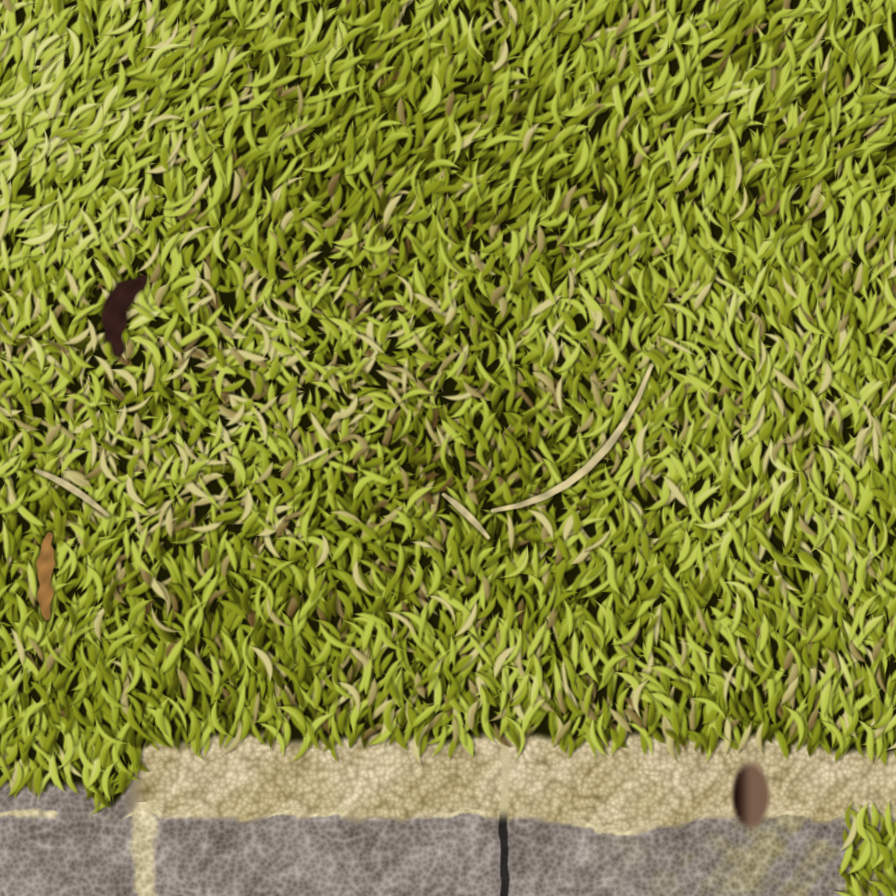
This texture is drawn by a three.js fragment shader. Its source:

```glsl
// Sunlit mossy lawn with dry strands and fallen leaves above a weathered stone kerb.
#define LAYERS 10
#define BLADE_CELLS 32.0
#define BLADE_LENGTH 0.60
#define BLADE_WIDTH 0.115
#define SOFTNESS 0.07
#define SHADOW 0.27
#define SOIL vec3(0.11, 0.11, 0.02)
#define DEEP vec3(0.33, 0.34, 0.05)
#define MID vec3(0.54, 0.58, 0.12)
#define LIGHT vec3(0.74, 0.79, 0.31)
#define STRAW vec3(0.85, 0.79, 0.59)
#define STONE vec3(0.56, 0.52, 0.49)

varying vec2 vUv;

vec2 hash2(vec2 p) {
  vec3 q = fract(p.xyx * vec3(0.1031, 0.1030, 0.0973));
  q += dot(q, q.yzx + 33.33);
  return fract((q.xx + q.yz) * q.zy);
}
vec2 neighbour(int i) {
  return vec2(mod(float(i), 3.0), floor(float(i) / 3.0)) - 1.0;
}
// Distance to the nearest scattered point
float cellular(vec2 p) {
  float nearest = 2.0;
  for (int i = 0; i < 9; i++) {
    vec2 cell = floor(p) + neighbour(i);
    nearest = min(nearest, length(cell + hash2(cell + 50.0) - p));
  }
  return nearest;
}
float waves(vec2 p) {
  return (sin(p.x + 1.7 * sin(p.y * 0.8)) + sin(p.y * 1.3 + 1.4 * sin(p.x * 0.9))
    + 0.6 * sin(p.x * 2.3 - p.y * 1.9)) / 2.6;
}
float spot(vec2 p, vec2 center, vec2 radius) {
  vec2 q = (p - center) / radius;
  return exp(-dot(q, q));
}
float lawnEdge(float x) {
  return mix(0.122, 0.172, smoothstep(0.12, 0.17, x)) + 0.006 * waves(vec2(x * 45.0, 2.0))
    - 0.03 * spot(vec2(x), vec2(0.13), vec2(0.035)) - 0.015 * smoothstep(0.87, 0.95, x);
}
// Tapered curve with a soft shadow around it
void paintStrand(inout vec3 col, vec2 p, vec2 a, vec2 bend, vec2 b, float width, vec3 tint) {
  vec2 last = a;
  float body = 1.0;
  for (int i = 1; i <= 8; i++) {
    float t = float(i) / 8.0;
    vec2 next = mix(mix(a, bend, t), mix(bend, b, t), t);
    vec2 d = next - last;
    float h = clamp(dot(p - last, d) / dot(d, d), 0.0, 1.0);
    float w = width * (0.5 + 0.5 * sin(3.14 * (t + (h - 1.0) / 8.0)));
    body = min(body, length(p - last - d * h) - w);
    last = next;
  }
  col *= 1.0 - 0.4 * smoothstep(0.005, 0.0, body);
  col = mix(col, tint * (0.92 + 0.15 * waves(p * 160.0)), smoothstep(0.0015, -0.0015, body));
}
vec3 grassColor(float tone) {
  vec3 c = mix(mix(SOIL, DEEP, 0.75), MID, smoothstep(0.0, 0.42, tone));
  c = mix(c, LIGHT, smoothstep(0.42, 0.82, tone));
  return mix(c, vec3(0.87, 0.87, 0.57), smoothstep(0.85, 1.2, tone));
}
float dryness(vec2 p) {
  return 0.07 + 0.26 * spot(p, vec2(0.30, 0.55), vec2(0.36, 0.17))
    + 0.14 * spot(p, vec2(0.92, 0.52), vec2(0.12, 0.2)) + 0.2 * spot(p, vec2(0.65, 0.22), vec2(0.3, 0.06));
}
float sunlight(vec2 p) {
  return 0.24 * spot(p, vec2(0.03, 0.84), vec2(0.18, 0.2)) + 0.08 * spot(p, vec2(0.9, 0.5), vec2(0.2, 0.4))
    - 0.18 * spot(p, vec2(0.54, 0.49), vec2(0.13, 0.08)) - 0.15 * spot(p, vec2(0.22, 0.32), vec2(0.18, 0.1))
    - 0.1 * spot(p, vec2(0.5, 0.86), vec2(0.25, 0.14)) + 0.07 * waves(p * 11.0) + 0.12 * waves(p * 41.0);
}
void paintBlades(inout vec3 col, vec2 uv, float layer) {
  vec2 shift = layer * vec2(17.37, 9.71);
  vec2 p = uv * BLADE_CELLS + shift;
  for (int i = 0; i < 9; i++) {
    vec2 cell = floor(p) + neighbour(i);
    vec2 rnd = hash2(cell + layer * 7.0);
    vec2 kind = hash2(cell + 91.0 + layer * 3.0);
    vec2 root = (cell + rnd - shift) / BLADE_CELLS;
    if (root.y < lawnEdge(root.x) && (root.x < 0.945 || root.y > 0.085)) continue;
    // Upper blades lean right, the middle is tangled, the lower ones stand up
    float tangle = spot(root, vec2(0.35, 0.55), vec2(0.4, 0.2));
    float angle = 0.5 * smoothstep(0.6, 0.9, root.y) + 0.4 * waves(root * 13.0)
      + (kind.x - 0.5) * (1.5 + 1.3 * tangle);
    vec2 d = p - cell - rnd;
    vec2 q = vec2(d.x * cos(angle) - d.y * sin(angle), d.x * sin(angle) + d.y * cos(angle));
    q.x += (rnd.x - 0.5) * 1.4 * q.y * q.y;
    float along = q.y / (BLADE_LENGTH * (0.65 + 0.5 * kind.y) * (1.1 - 0.2 * tangle));
    float w = BLADE_WIDTH * (0.65 + 0.6 * rnd.y) * (1.0 - pow(abs(along), 3.0));
    col *= 1.0 - SHADOW * smoothstep(0.1, -0.04, abs(q.x - 0.06) - w);
    float tone = 0.2 + 0.34 * layer / float(LAYERS) + 0.72 * (kind.y - 0.35)
      + 0.1 * along - 0.12 * q.x / BLADE_WIDTH + sunlight(root);
    vec3 dry = mix(vec3(0.42, 0.30, 0.17), STRAW, clamp(tone * 1.4, 0.0, 1.0));
    float isDry = step(fract(kind.x * 7.0 + rnd.y), dryness(root));
    col = mix(col, mix(grassColor(tone), dry, isDry * 0.8), smoothstep(SOFTNESS, -SOFTNESS, abs(q.x) - w));
  }
}
vec3 kerb(vec2 p) {
  float grain = 0.6 * (cellular(p * 61.0 + waves(p * 60.0)) + cellular(p * 163.0)) - 0.55;
  float blotch = waves(p * 38.0) + 0.6 * waves(p * 120.0);
  float rim = 0.09 + 0.007 * blotch - 0.022 * spot(p, vec2(0.69, 0.08), vec2(0.05, 0.2));
  float moss = smoothstep(0.6, 0.95, p.x) * smoothstep(-0.5, 0.9, blotch);
  vec3 face = mix(STONE, vec3(0.60, 0.57, 0.35), 0.7 * moss) + 0.06 * blotch + 0.3 * grain;
  vec3 top = vec3(0.73, 0.67, 0.51) + vec3(0.06, 0.06, 0.08) * blotch - 0.35 * grain;
  vec3 col = mix(face, top, smoothstep(-0.004, 0.004, p.y - rim) * smoothstep(0.13, 0.17, p.x));
  float lichen = smoothstep(0.006, 0.001, abs(p.y - rim)) * smoothstep(-0.5, 0.3, blotch);
  float mortar = smoothstep(0.018, 0.008, abs(p.x - 0.163 + 0.005 * blotch)) * step(p.y, 0.105);
  col = mix(col, vec3(0.84, 0.79, 0.62) + 0.3 * grain, max(lichen, mortar * 0.85));
  float joint = smoothstep(0.006, 0.003, abs(p.x - 0.563 - 0.002 * blotch));
  col = mix(col, mix(vec3(0.08), vec3(0.80, 0.75, 0.58), smoothstep(0.08, 0.1, p.y)), joint * 0.8);
  float hole = smoothstep(0.3, 0.6, spot(p, vec2(0.838, 0.112), vec2(0.022, 0.04)) + 0.2 * blotch * grain);
  return mix(col, mix(vec3(0.14, 0.08, 0.06), vec3(0.48, 0.37, 0.30), smoothstep(0.82, 0.84, p.x)), hole);
}
void main() {
  vec2 p = vUv;
  vec3 col = mix(kerb(p), SOIL, smoothstep(-0.002, 0.01, p.y - lawnEdge(p.x)));
  for (int i = 0; i < LAYERS; i++) paintBlades(col, p, float(i));
  paintStrand(col, p, vec2(0.727, 0.592), vec2(0.675, 0.446), vec2(0.55, 0.43), 0.0045, STRAW);
  paintStrand(col, p, vec2(0.495, 0.448), vec2(0.52, 0.43), vec2(0.545, 0.40), 0.004, STRAW);
  paintStrand(col, p, vec2(0.04, 0.475), vec2(0.08, 0.46), vec2(0.12, 0.425), 0.004, STRAW);
  vec2 q = p + 0.003 * vec2(waves(p * 150.0), waves(p * 130.0));
  paintStrand(col, q, vec2(0.131, 0.61), vec2(0.115, 0.665), vec2(0.158, 0.687), 0.014, vec3(0.22, 0.13, 0.11));
  paintStrand(col, q, vec2(0.052, 0.315), vec2(0.047, 0.36), vec2(0.055, 0.40), 0.009, vec3(0.65, 0.47, 0.25));
  gl_FragColor = vec4(clamp(col, 0.0, 1.0), 1.0);
}
```
